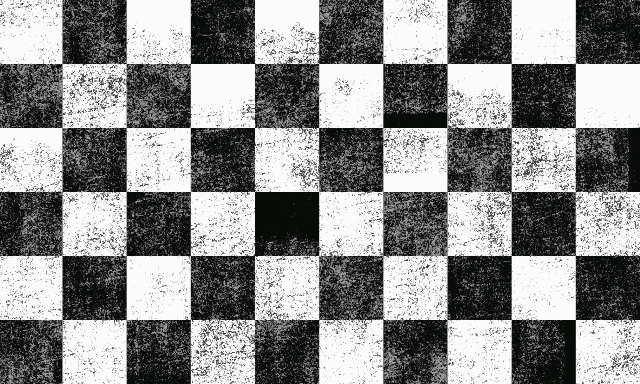
A WebGL 1 fragment shader for this pattern:

```glsl
precision highp float;
// Distressed black and white checkerboard, ten tiles by six, each tile worn differently.
uniform vec2 u_resolution;

const vec2 TILES = vec2(9.974, 6.0);
const float LEFT_CROP = 0.026;
const vec3 INK = vec3(0.035, 0.043, 0.036);
const vec3 PAPER = vec3(0.985);

float hash(vec2 p) {
  vec3 q = fract(vec3(p.xyx) * 0.1031);
  q += dot(q, q.yzx + 33.33);
  return fract((q.x + q.y) * q.z);
}

float noise(vec2 p) {
  vec2 i = floor(p);
  vec2 f = fract(p);
  f = f * f * (3.0 - 2.0 * f);
  float low = mix(hash(i), hash(i + vec2(1.0, 0.0)), f.x);
  float high = mix(hash(i + vec2(0.0, 1.0)), hash(i + vec2(1.0, 1.0)), f.x);
  return mix(low, high, f.y);
}

float fbm(vec2 p) {
  float sum = 0.0;
  float weight = 0.5;
  for (int i = 0; i < 4; i++) {
    sum += weight * noise(p);
    p = p * 2.1 + 5.3;
    weight *= 0.5;
  }
  return sum / 0.9375;
}

// Signed square wave that flips at every integer, softened over one pixel
float squareWave(float x, float pixel) {
  float edge = 0.5 - abs(mod(x + 0.5, 2.0) - 1.0);
  return clamp(2.0 * edge / pixel, -1.0, 1.0);
}

// Thin, broken, slightly rising scratches inside one tile
float scratches(vec2 local, vec2 tile, vec2 q) {
  float sum = 0.0;
  for (int i = 0; i < 4; i++) {
    vec2 seed = tile + 17.0 * float(i + 1);
    float slope = mix(0.02, 0.35, hash(seed));
    float height = hash(seed + 3.7);
    float bend = 0.03 * noise(q * 5.0 + float(i));
    float d = abs(local.y - height - slope * (local.x - 0.5) - bend);
    float gaps = smoothstep(0.4, 0.7, noise(q * vec2(6.0, 3.0) + seed));
    sum += gaps * (1.0 - smoothstep(0.003, 0.018, d));
  }
  return min(sum, 1.0);
}

// Unworn part of some tiles: torn from the top, or cut straight at one side
float cleanPatch(vec2 local, vec2 tile, vec2 q, float pixel) {
  float kind = hash(tile + 61.0);
  float level = mix(0.25, 0.8, hash(tile + 83.0));
  float tear = local.y - level + 0.5 * (fbm(q * 5.0) - 0.5);
  float torn = step(0.87, kind) * smoothstep(-0.12, 0.12, tear);
  float side = mix(1.0 - local.y, local.x, step(0.025, kind));
  float cut = step(kind, 0.05) * smoothstep(-pixel, pixel, side - 0.55 - 0.4 * level);
  return max(torn, cut);
}

// Local tendency to wear, centred near zero
float wearDensity(vec2 local, vec2 tile, vec2 q, float pixel) {
  float clouds = fbm(q * 2.4) - 0.5;
  vec2 slanted = vec2(q.x, q.y - 0.16 * q.x);
  float streaks = noise(slanted * vec2(4.0, 26.0)) - 0.5;
  float smears = noise(q * vec2(13.0, 1.8) + 9.0) - 0.5;
  float bias = mix(-0.13, 0.09, hash(tile + 29.0));
  float density = bias + 0.58 * clouds + 0.12 * streaks + 0.17 * smears;
  density += 0.2 * scratches(local, tile, q);
  return density - 0.42 * cleanPatch(local, tile, q, pixel);
}

// Very fine speckle with a slightly coarser flake layer
float grain(vec2 q) {
  return 0.62 * noise(q * 74.0) + 0.38 * noise(q * 37.0 + 4.1);
}

void main() {
  vec2 p = TILES * gl_FragCoord.xy / u_resolution + vec2(LEFT_CROP, 0.0);
  float pixel = TILES.y / u_resolution.y;
  vec2 tile = floor(p);
  vec2 local = p - tile;
  vec2 q = local + 20.0 * vec2(hash(tile + 5.0), hash(tile + 11.0));

  float wear = grain(q) + wearDensity(local, tile, q, pixel);
  vec3 dark = mix(INK, PAPER, 0.62 * smoothstep(0.37, 1.0, wear));
  vec3 light = mix(PAPER, INK, 0.8 * smoothstep(0.56, 1.0, wear));

  // The lower-left tile is dark
  float white = 0.5 - 0.5 * squareWave(p.x, pixel) * squareWave(p.y, pixel);
  gl_FragColor = vec4(mix(dark, light, white), 1.0);
}
```
